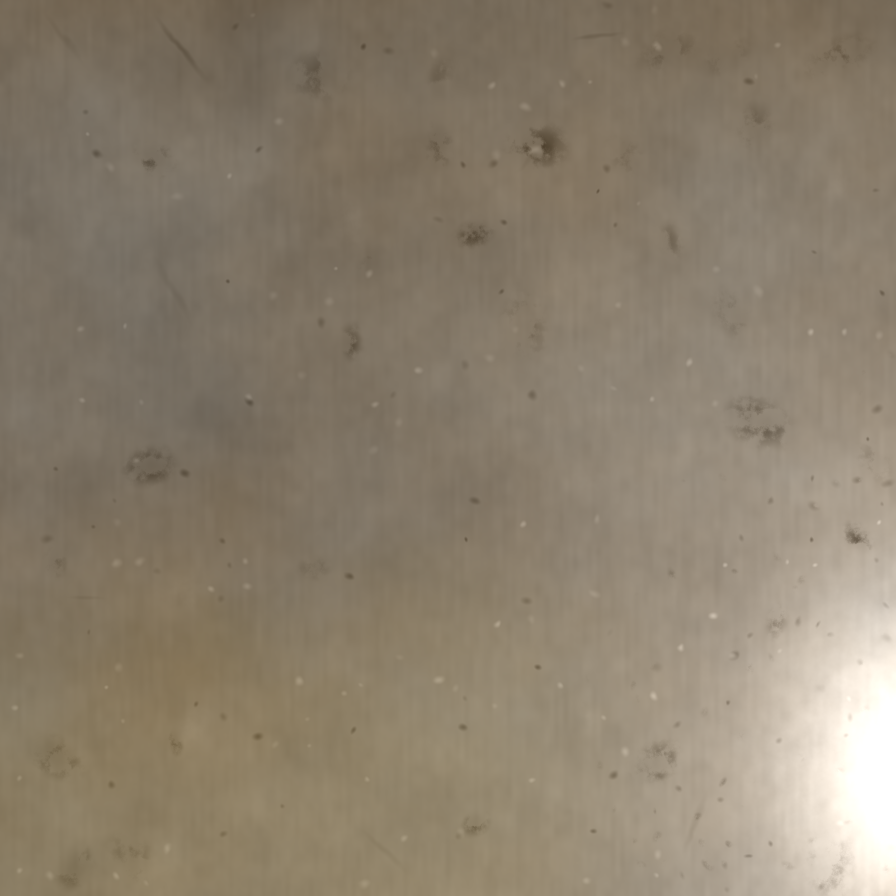
A three.js fragment shader for this texture:

```glsl
#define CONCRETE vec3(0.482, 0.434, 0.366)
#define OCHRE vec3(0.555, 0.495, 0.385)
#define UMBER vec3(0.425, 0.370, 0.295)
#define SLATE vec3(0.490, 0.455, 0.405)
#define GLARE_TINT vec3(0.97, 0.98, 1.01)
#define GLARE_CENTER vec2(1.02, 0.14)
#define MOTTLE 0.15
#define PIT_DEPTH 0.15
#define SPECK_LIGHT 0.10
#define SCRATCH_DEPTH 0.07
#define GRAIN 0.030

varying vec2 vUv;

float hash(vec2 p) {
  return fract(sin(dot(p, vec2(127.1, 311.7))) * 43758.55);
}

mat2 rotation(float angle) {
  float c = cos(angle), s = sin(angle);
  return mat2(c, -s, s, c);
}

float noise(vec2 p) {
  vec2 id = floor(p), f = fract(p);
  f = f * f * (3.0 - 2.0 * f);
  float bottom = mix(hash(id), hash(id + vec2(1.0, 0.0)), f.x);
  float top = mix(hash(id + vec2(0.0, 1.0)), hash(id + 1.0), f.x);
  return mix(bottom, top, f.y);
}

// Layered noise, centered on zero
float clouds(vec2 p) {
  float sum = 0.0, amplitude = 0.5;
  for (int i = 0; i < 5; i++) {
    sum += amplitude * (noise(p) - 0.5);
    p = rotation(0.6) * p * 2.03 + 7.7;
    amplitude *= 0.56;
  }
  return sum;
}

// Scattered soft spots, one candidate per cell
float spots(vec2 p, float rate, float size, float stretch, float seed) {
  vec2 cell = floor(p);
  float sum = 0.0;
  for (int y = -1; y <= 1; y++) {
    for (int x = -1; x <= 1; x++) {
      vec2 id = cell + vec2(float(x), float(y));
      vec2 key = id + seed;
      vec2 center = 0.2 + 0.6 * vec2(hash(key), hash(key + 17.3));
      vec2 v = rotation(6.283 * hash(key + 41.7)) * (p - id - center);
      v.x *= stretch;
      float radius = size * mix(0.4, 1.0, hash(key + 63.1));
      float strength = mix(0.3, 1.0, hash(key + 88.9));
      float present = step(hash(key + 29.5), rate);
      sum += present * strength * (1.0 - smoothstep(0.0, radius, length(v)));
    }
  }
  return min(sum, 1.0);
}

void main() {
  vec2 uv = vUv;
  float broad = clouds(uv * 3.0 + 3.0);
  float fine = clouds(uv * 11.0 + 11.0);
  float wear = clouds(uv * 5.0 + 27.0);
  float ragged = clouds(uv * 60.0 + 40.0);

  // Stained ground
  vec3 color = CONCRETE;
  float left = 1.0 - smoothstep(0.1, 0.5, uv.x + 0.3 * broad);
  color = mix(color, SLATE, 0.6 * left * smoothstep(0.3, 0.6, uv.y));
  float low = 1.0 - smoothstep(0.10, 0.42, uv.y + 0.3 * broad + 0.12 * fine);
  color = mix(color, OCHRE, low * (1.0 - smoothstep(0.5, 0.85, uv.x)));
  color = mix(color, UMBER, 0.7 * smoothstep(0.82, 1.04, uv.y + 0.15 * broad));
  color += MOTTLE * (0.40 * broad + 0.60 * fine) * vec3(1.0, 0.98, 0.92);
  color += 0.05 * wear * vec3(0.7, 0.1, -0.6);

  // Soft lamp reflection
  vec2 offset = (uv - GLARE_CENTER) * vec2(1.0, 0.74);
  float d = length(offset) + 0.03 * fine + 0.02 * ragged;
  float halo = exp(-pow(d / 0.41, 2.0));
  float core = exp(-pow(d / 0.135, 2.0));
  color += GLARE_TINT * (0.235 * halo + 0.5 * core);

  // Ragged pit clusters, deeper in the grazing light
  float relief = 1.0 + 0.8 * halo;
  vec2 bent = uv + 0.03 * vec2(fine, wear);
  float clusters = spots(bent * 9.0, 0.33, 0.46, 1.5, 5.0);
  float pits = clusters * smoothstep(-0.06, 0.22, ragged);
  float dots = spots(bent * 26.0, 0.09, 0.24, 1.3, 19.0);
  float glarePits = spots(bent * 40.0, 0.30, 0.42, 1.5, 71.0);
  glarePits *= smoothstep(0.3, 0.8, halo) * (1.0 - 0.8 * core);
  color -= PIT_DEPTH * relief * pits;
  color -= 0.13 * relief * dots;
  color -= 0.16 * glarePits * smoothstep(-0.15, 0.1, ragged);
  color -= 0.035 * clusters;

  // Pale specks, worn patches and thin scratches
  float specks = spots(bent * 28.0, 0.12, 0.24, 1.2, 33.0);
  float patches = spots(bent * 7.0, 0.25, 0.45, 1.7, 94.0);
  float scratches = spots(bent * 8.0, 0.16, 0.42, 8.0, 52.0);
  color += SPECK_LIGHT * relief * specks;
  color += 0.035 * patches * (1.0 + 2.0 * ragged);
  color -= SCRATCH_DEPTH * scratches;

  // Faint upright brushing
  float brush = noise(uv * vec2(190.0, 24.0)) + noise(uv * vec2(90.0, 70.0)) - 1.0;
  color += GRAIN * 0.5 * brush * relief;

  gl_FragColor = vec4(clamp(color, 0.0, 1.0), 1.0);
}
```
